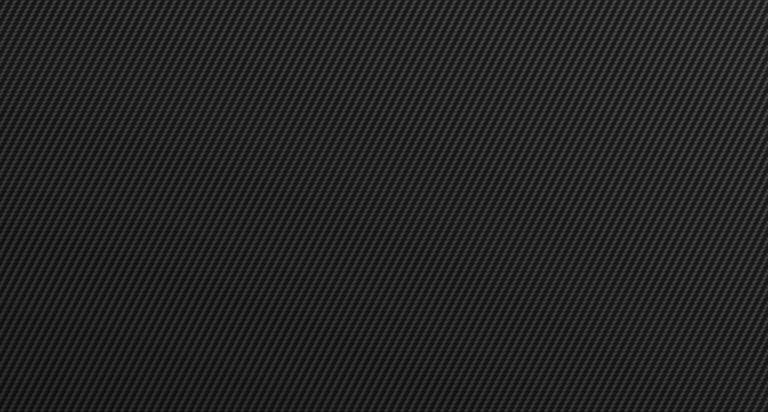
Reproduce this texture procedurally as a Shadertoy shader.

```glsl
// Brightness of the twill at p, where one unit is one strand wide and one row high
float weave(vec2 p) {
    float row = floor(p.y);
    float y = p.y - row;
    // Rows step a quarter strand to the right and the threads lean to join them
    float x = fract(p.x - 0.25 * row - 0.23 * (y - 0.5));
    float thread = smoothstep(0.0, 0.22, x) * (1.0 - smoothstep(0.38, 0.68, x));
    // Shallow seam between rows, rising to the right across each strand
    float seam = abs(fract(y - 0.35 * (x - 0.35)) - 0.5) * 2.0;
    float shade = 1.0 - 0.42 * smoothstep(0.45, 1.0, seam);
    return mix(0.094, 0.232, thread) * shade;
}

void mainImage(out vec4 fragColor, in vec2 fragCoord) {
    const int SAMPLES = 5;
    const vec2 REPEATS = vec2(96.0, 103.0);

    // Average the fine threads over the area of the pixel
    float cloth = 0.0;
    for (int j = 0; j < SAMPLES; j++) {
        for (int i = 0; i < SAMPLES; i++) {
            vec2 offset = (vec2(i, j) + 0.5) / float(SAMPLES) - 0.5;
            cloth += weave((fragCoord + offset) / iResolution.xy * REPEATS);
        }
    }
    cloth /= float(SAMPLES * SAMPLES);

    // Soft light from the top and right, fading to the lower left
    vec2 uv = fragCoord / iResolution.xy;
    float light = 0.79 + 0.27 * uv.y + 0.1 * uv.x + 0.13 * uv.x * uv.x;

    fragColor = vec4(vec3(cloth * light), 1.0);
}
```
